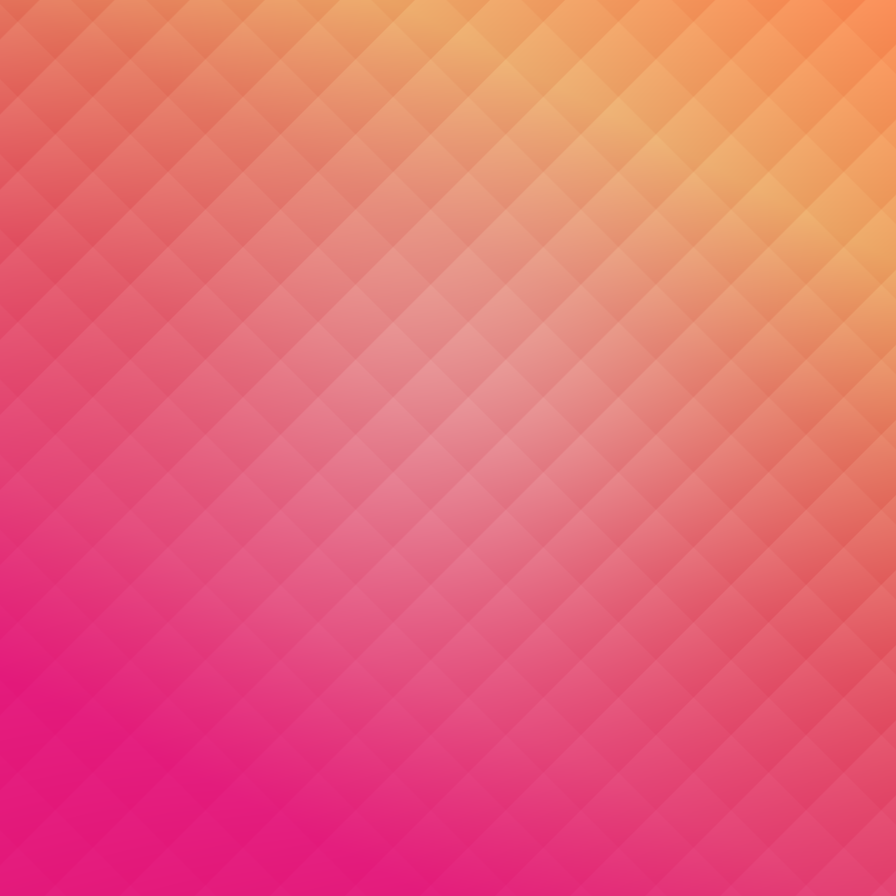
A Shadertoy shader for this background:

```glsl
// Quilted diamond facets over a slanted magenta-to-orange gradient with a soft central glow.

// Gradient stops: rgb colour, then position along the slope
const int STOP_COUNT = 6;
const vec4 STOPS[STOP_COUNT] = vec4[STOP_COUNT](
    vec4(0.892, 0.100, 0.482, 0.22),   // magenta
    vec4(0.892, 0.250, 0.455, 0.43),   // pink
    vec4(0.888, 0.325, 0.390, 0.66),   // coral
    vec4(0.895, 0.455, 0.365, 0.89),   // terracotta
    vec4(0.925, 0.640, 0.380, 1.09),   // gold
    vec4(0.980, 0.540, 0.330, 1.35));  // orange
const vec2 SLOPE = vec2(0.46, 0.89);

// Pale glow
const vec3 GLOW_COLOR = vec3(0.92, 0.98, 1.00);
const vec2 GLOW_CENTER = vec2(0.52, 0.57);
const float GLOW_AMOUNT = 0.29;
const float GLOW_FALLOFF = 10.0;

// Diamond facets
const float DIAGONAL = 0.0838;                   // width of one diamond
const vec2 APEX = vec2(0.5226, 0.5556);          // top corner of one diamond
const vec2 FACET_STRENGTH = vec2(0.060, 0.030);  // rising and falling edges
const vec3 FACET_TINT = vec3(0.30, 1.00, 0.90);
const float FACET_FAINTEST = 0.30;               // strength in the magenta area

// Piecewise linear blend through all stops
vec3 gradient(float t) {
    vec3 color = STOPS[0].rgb;
    for (int i = 1; i < STOP_COUNT; i++) {
        float start = STOPS[i - 1].w;
        float k = clamp((t - start) / (STOPS[i].w - start), 0.0, 1.0);
        color = mix(color, STOPS[i].rgb, k);
    }
    return color;
}

// Repeating 0..1 ramp whose drop is softened over the given width
vec2 softSawtooth(vec2 x, float width) {
    vec2 f = fract(x);
    return min(f, (1.0 - f) * (1.0 - width) / width);
}

// Zero-mean light, brightest below the top corner of each diamond
float facetLight(vec2 uv) {
    vec2 p = (uv - APEX) / DIAGONAL;
    float width = clamp(2.0 / (iResolution.y * DIAGONAL), 0.02, 0.5);
    vec2 depth = softSawtooth(vec2(p.x - p.y, -p.x - p.y), width);
    return dot(FACET_STRENGTH, 0.5 - depth);
}

void mainImage(out vec4 fragColor, in vec2 fragCoord) {
    vec2 uv = fragCoord / iResolution.xy;
    float t = dot(uv, SLOPE);

    // Base gradient and glow
    vec3 color = gradient(t);
    vec2 toGlow = uv - GLOW_CENTER;
    float glow = exp(-GLOW_FALLOFF * dot(toGlow, toGlow));
    color = mix(color, GLOW_COLOR, GLOW_AMOUNT * glow);

    // Facets, fading toward the magenta corner
    float strength = mix(FACET_FAINTEST, 1.0, smoothstep(0.2, 0.8, t));
    color += FACET_TINT * facetLight(uv) * strength;

    fragColor = vec4(clamp(color, 0.0, 1.0), 1.0);
}
```
